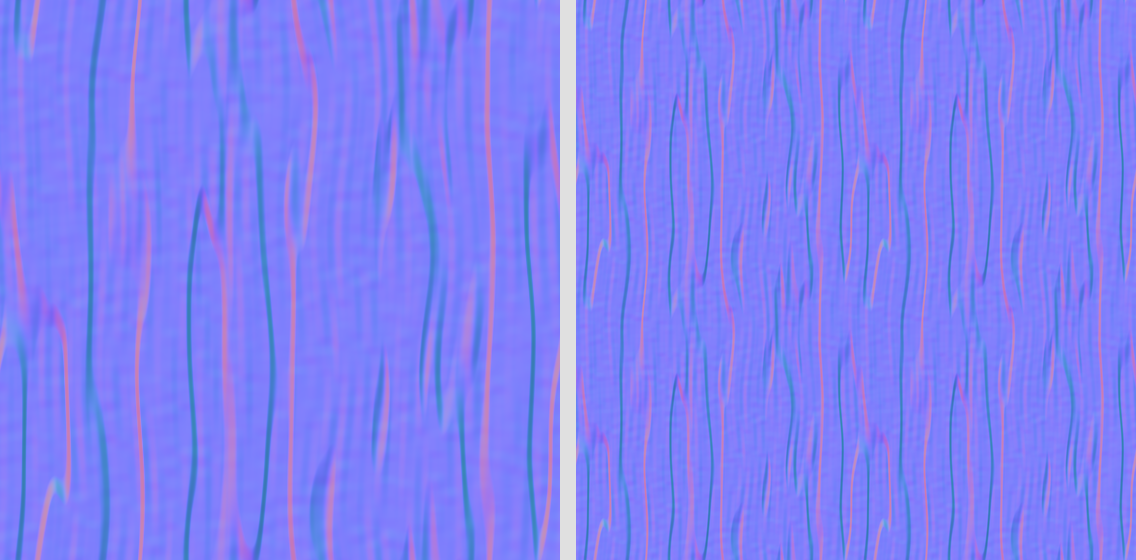
Left, the tile; right, the same tile 2 across and 2 down.
Reproduce this texture map procedurally as a WebGL 2 fragment shader.

```glsl
#version 300 es
precision highp float;
// Tileable normal map of upright bark: long raised ribs with tapering ends.

#define RIB_CELLS vec2(22.0, 3.0)    // noise cells across the tile, whole numbers
#define SPLIT_CELLS vec2(46.0, 5.0)
#define FIBRE_CELLS vec2(68.0, 6.0)
#define GRAIN_CELLS vec2(36.0, 52.0)
#define SWAY_CELLS vec2(5.0, 4.0)
#define SWAY 0.03                    // sideways wander of the ribs
#define RIB_LEVEL 0.56               // higher gives narrower ribs
#define RIB_EDGE 0.065               // half width of a rib flank
#define RIB_HEIGHT 0.0125
#define FIBRE_HEIGHT 0.0042
#define GRAIN_HEIGHT 0.0016
#define MAX_LEAN 0.31                // strongest red or green offset

uniform vec2 u_resolution;
out vec4 fragColor;

float hash(vec2 c) {
    return fract(sin(dot(c, vec2(127.1, 311.7))) * 43758.5453);
}

// One column of wrapping noise, shifted along y by its own random phase.
float columnNoise(float column, float y, vec2 cells, float seed) {
    column = mod(column, cells.x) + seed;
    y += cells.y * hash(vec2(column, seed + 0.5));
    float row = floor(y);
    float t = smoothstep(0.0, 1.0, y - row);
    return mix(hash(vec2(column, mod(row, cells.y))),
               hash(vec2(column, mod(row + 1.0, cells.y))), t);
}

// Value noise that repeats over the unit square.
float tileNoise(vec2 p, vec2 cells, float seed) {
    vec2 q = p * cells;
    float column = floor(q.x);
    float t = smoothstep(0.0, 1.0, q.x - column);
    return mix(columnNoise(column, q.y, cells, seed),
               columnNoise(column + 1.0, q.y, cells, seed), t);
}

float barkHeight(vec2 p) {
    float grain = tileNoise(p, GRAIN_CELLS, 71.0);
    p.x += SWAY * (tileNoise(p, SWAY_CELLS, 13.0) - 0.5);

    // Ribs are the regions where stretched noise rises above a level.
    float field = mix(tileNoise(p, RIB_CELLS, 29.0),
                      tileNoise(p, SPLIT_CELLS, 37.0), 0.22);
    float rib = smoothstep(RIB_LEVEL - RIB_EDGE, RIB_LEVEL + RIB_EDGE, field);
    float fibre = tileNoise(p, FIBRE_CELLS, 53.0);
    return RIB_HEIGHT * rib + FIBRE_HEIGHT * fibre + GRAIN_HEIGHT * grain;
}

void main() {
    vec2 p = gl_FragCoord.xy / u_resolution;

    // Slope by central differences, wide enough to soften the flanks.
    vec2 stepX = vec2(0.0022, 0.0);
    vec2 stepY = stepX.yx;
    vec2 slope = vec2(barkHeight(p + stepX) - barkHeight(p - stepX),
                      barkHeight(p + stepY) - barkHeight(p - stepY))
                 / (2.0 * stepX.x);

    // Encode with green pointing down; blue drops as the surface leans.
    vec2 lean = MAX_LEAN * slope * vec2(-1.0, 1.0) / sqrt(1.0 + dot(slope, slope));
    float blue = 0.99 - 3.6 * dot(lean, lean);
    fragColor = vec4(0.5 + lean, blue, 1.0);
}
```
